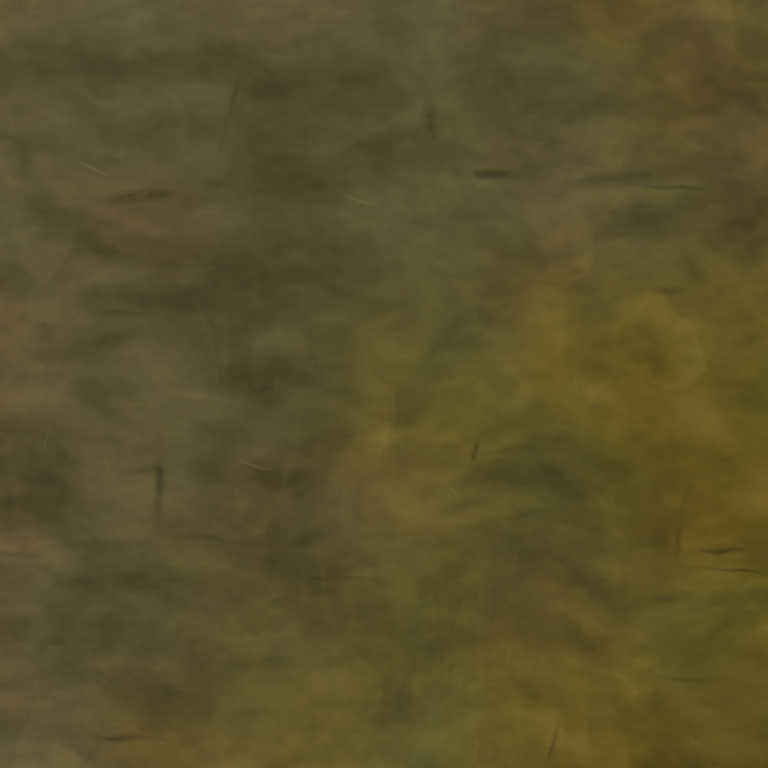
A three.js fragment shader for this texture:

```glsl
// Aged olive-brown troweled plaster: mottled clouds, sweeping patches, dark smudges and faint scratches.
#define COOL_OLIVE vec3(0.346, 0.309, 0.194)
#define WARM_OCHRE vec3(0.380, 0.323, 0.108)
#define RUST_SHIFT vec3(0.034, -0.001, -0.004)
#define CLOUD_CONTRAST 0.40
#define DETAIL_CONTRAST 0.36
#define GRAIN_CONTRAST 0.14
#define PATCH_CONTRAST 0.085
#define SMUDGE_CONTRAST 0.36
#define SCRATCH_CONTRAST 0.16
#define PATCH_COUNT 30
#define SMUDGE_COUNT 44
#define SCRATCH_COUNT 36

varying vec2 vUv;

float hash(vec2 p) {
  return fract(sin(dot(p, vec2(127.1, 311.7))) * 43758.5453);
}

vec2 hash2(vec2 p) {
  return vec2(hash(p), hash(p + 17.3));
}

float noise(vec2 p) {
  vec2 cell = floor(p);
  vec2 f = fract(p);
  f = f * f * f * (f * (f * 6.0 - 15.0) + 10.0);
  float low = mix(hash(cell), hash(cell + vec2(1.0, 0.0)), f.x);
  float high = mix(hash(cell + vec2(0.0, 1.0)), hash(cell + 1.0), f.x);
  return mix(low, high, f.y);
}

// Layered noise, centred on zero
float fbm(vec2 p) {
  float sum = 0.0;
  float amplitude = 0.5;
  for (int i = 0; i < 5; i++) {
    sum += amplitude * (noise(p) - 0.5);
    p = mat2(0.94, 0.34, -0.34, 0.94) * p * 2.03 + 9.7;
    amplitude *= 0.5;
  }
  return sum;
}

vec2 rotate(vec2 p, float angle) {
  float c = cos(angle);
  float s = sin(angle);
  return vec2(c * p.x + s * p.y, c * p.y - s * p.x);
}

// Overlapping trowel sweeps: a crisp curved rim that fades inward
float trowelPatches(vec2 p) {
  float sum = 0.0;
  for (int i = 0; i < PATCH_COUNT; i++) {
    vec2 seed = vec2(float(i), 3.0);
    vec2 shape = hash2(seed + 40.0);
    vec2 q = rotate(p - hash2(seed), (shape.x - 0.5) * 4.0);
    q /= vec2(0.07 + 0.09 * shape.y, 0.035 + 0.06 * shape.x);
    float r = length(q);
    float rim = 1.0 - smoothstep(0.92, 1.03, r);
    float fade = smoothstep(-0.5, 1.0, q.x) * smoothstep(0.0, 0.9, r);
    sum += rim * fade * (hash(seed + 80.0) * 1.8 - 0.6);
  }
  return sum;
}

// Broken dark strokes, mostly near horizontal
float smudges(vec2 p, float grain) {
  float sum = 0.0;
  for (int i = 0; i < SMUDGE_COUNT; i++) {
    vec2 seed = vec2(float(i), 11.0);
    vec2 shape = hash2(seed + 30.0);
    float upright = step(0.86, hash(seed + 60.0));
    vec2 q = rotate(p - hash2(seed), (shape.x - 0.4) * 0.5 + upright * 1.5);
    q /= vec2(0.018 + 0.045 * shape.y, 0.003 + 0.011 * shape.x * shape.x);
    sum += exp(-dot(q, q)) * (0.25 + 0.5 * hash(seed + 90.0));
  }
  return min(sum, 1.0) * smoothstep(-0.18, 0.16, grain);
}

// Hair-thin pale marks with tapered ends, few of them bright
float scratches(vec2 p) {
  float sum = 0.0;
  for (int i = 0; i < SCRATCH_COUNT; i++) {
    vec2 seed = vec2(float(i), 23.0);
    vec2 shape = hash2(seed + 50.0);
    vec2 q = rotate(p - hash2(seed), shape.x * 3.14);
    float reach = 0.006 + 0.026 * shape.y;
    q.y += q.x * q.x * (shape.x - 0.5) * 8.0;
    float across = exp(-q.y * q.y / 0.0000025);
    float strength = pow(hash(seed + 70.0), 3.0);
    sum += across * (1.0 - smoothstep(0.2, 1.0, abs(q.x) / reach)) * strength;
  }
  return sum;
}

void main() {
  vec2 p = vUv;
  vec2 bend = vec2(fbm(p * 6.0 + 5.0), fbm(p * 6.0 + 31.0));
  vec2 warped = p + bend * 0.08;
  float clouds = fbm(warped * vec2(5.5, 8.0) + 2.0);
  float detail = fbm(warped * vec2(14.0, 25.0) + 13.0);
  float grain = fbm(p * vec2(36.0, 58.0) + 7.0);

  // Ochre gathers toward the lower right, rust in loose clouds
  float warmth = p.x * 0.80 - p.y * 0.40 + 0.05 + fbm(warped * 4.0 + 19.0) * 0.65;
  vec3 color = mix(COOL_OLIVE, WARM_OCHRE, smoothstep(-0.05, 1.0, warmth));
  color += RUST_SHIFT * fbm(warped * 5.5 + 47.0) * 1.7;

  // Surface relief, with sparse vertical drag marks
  float drag = fbm(warped * vec2(60.0, 9.0) + 3.0) * smoothstep(0.0, 0.25, fbm(p * 5.0 + 61.0));
  float tone = 1.0 + clouds * CLOUD_CONTRAST + detail * DETAIL_CONTRAST;
  tone += (grain + drag) * GRAIN_CONTRAST;
  tone += trowelPatches(p + bend * 0.07) * PATCH_CONTRAST;
  tone -= smudges(p + bend * 0.04, detail + grain * 0.7) * SMUDGE_CONTRAST;
  tone += scratches(p + bend * 0.02) * SCRATCH_CONTRAST;

  gl_FragColor = vec4(color * tone, 1.0);
}
```
